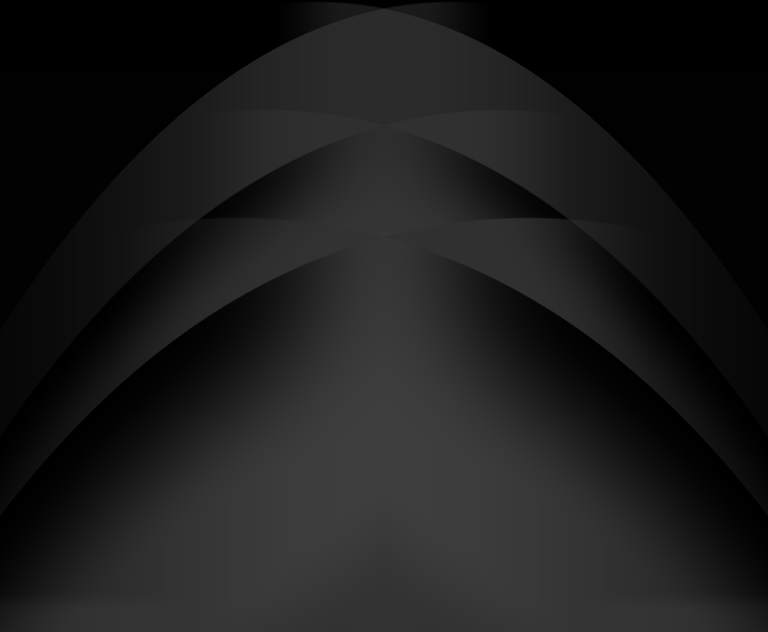
Write a WebGL 1 fragment shader that draws this background.

```glsl
precision highp float;
// Dark charcoal backdrop of three nested pointed arches with soft inner light.

uniform vec2 u_resolution;

#define LAYERS 3
#define LAYER_DROP 0.1406   // vertical spacing of the arch crests
#define ARC_BEND 1.15       // curvature of the outermost arc
#define ARC_FLATTEN 0.77    // curvature ratio from one layer to the next
#define ARC_STEEPEN 0.28    // extra bend far from the crest
#define RIM_REACH 0.13      // growth of the dark rim per layer
#define DOME_LIGHT 0.17     // brightness of the outermost dome
#define BACKDROP 0.008

// Bell-shaped falloff of the given width.
float bell(float d, float width) {
    float t = d / width;
    return exp(-t * t);
}

// Depth below the arc that rises from the left and crests right of centre.
float arcDepth(vec2 p, float layer) {
    float crestX = 0.586 + layer * (0.078 - 0.013 * layer);
    float crestY = 0.0026 + LAYER_DROP * layer;
    float d2 = (p.x - crestX) * (p.x - crestX);
    float bend = ARC_BEND * pow(ARC_FLATTEN, layer);
    return p.y - crestY - d2 * (bend + ARC_STEEPEN * d2);
}

// Overlap tip beside the crossing, fading outwards.
float addWing(float tone, vec2 p, float depth, float layer, float soft) {
    float extent = 0.15 + 0.11 * layer;
    float fade = 1.0 - smoothstep(0.3 * extent, extent, abs(p.x - 0.5));
    float leftDim = 0.25 * layer * (1.0 - smoothstep(0.45, 0.55, p.x));
    float wingTone = min(0.1 + 0.09 * layer, 0.19);
    float mask = smoothstep(-soft, soft, depth);
    return mix(tone, wingTone, mask * fade * (1.0 - leftDim));
}

// Area under both arcs: dark along the rim, lit in the middle.
float addDome(float tone, vec2 p, float depth, float layer, float soft) {
    float side = p.x - 0.5;
    float rim = 1.0 - smoothstep(0.0, RIM_REACH * layer + 0.001, depth);
    float lit = 1.0 - rim * (1.0 - 0.85 * bell(side, 0.14));
    float light = DOME_LIGHT + 0.037 * layer;
    float spread = bell(side, 0.36 + 0.06 * layer * layer);
    return mix(tone, light * spread * lit, smoothstep(-soft, soft, depth));
}

void main() {
    // Width units, with y measured down from the top edge.
    vec2 p = vec2(gl_FragCoord.x, u_resolution.y - gl_FragCoord.y) / u_resolution.x;
    float floorY = gl_FragCoord.y / u_resolution.x;
    float soft = 1.2 / u_resolution.x;
    float side = abs(p.x - 0.5);

    // Faint spill outside the arches.
    float tone = BACKDROP * smoothstep(0.0, 0.3, p.y);

    // Arches from the outermost to the innermost.
    for (int i = 0; i < LAYERS; i++) {
        float layer = float(i);
        float rising = arcDepth(p, layer);
        float falling = arcDepth(vec2(1.0 - p.x, p.y), layer);
        tone = addWing(tone, p, max(rising, falling), layer, soft);
        tone = addDome(tone, p, min(rising, falling), layer, soft);
    }

    // Dim wedge rising from the floor at the centre.
    float wedge = smoothstep(-0.05, 0.12, 0.16 - floorY - 0.8 * side);
    tone -= 0.045 * wedge;

    // Low haze towards both lower corners.
    float haze = smoothstep(0.055, 0.025, floorY) * smoothstep(0.22, 0.4, side);
    tone += 0.035 * haze;

    gl_FragColor = vec4(vec3(max(tone, 0.0)), 1.0);
}
```
